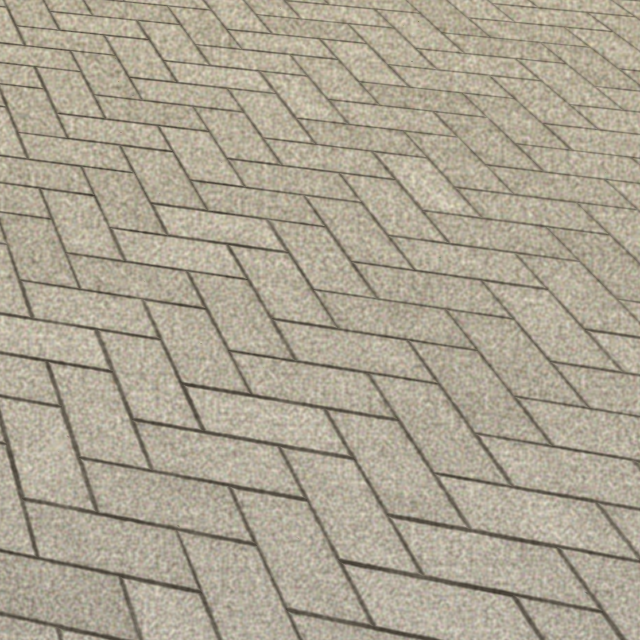
Give the GLSL for this texture, as a Shadertoy shader.

```glsl
#define STONE vec3(0.712, 0.682, 0.615)
#define JOINT vec3(0.29, 0.265, 0.225)
#define JOINT_HALF_WIDTH 0.031
#define JOINT_WOBBLE 0.014
#define EDGE_SHADE 0.07
#define BRICK_TINT 0.035
#define GRAIN_SCALE 165.0
#define GRAIN_AMOUNT 0.19
#define CHROMA_AMOUNT 0.07
#define BLOTCH_AMOUNT 0.06

// Ground plane to canvas: columns are along-row axis, toward-viewer axis, origin
const mat3 GROUND_TO_CANVAS = mat3(
    0.1120, -0.0252, -0.0140,
    0.0219, -0.0970, -0.0491,
    0.1237,  0.2852,  1.0);

vec2 hash22(vec2 p) {
    vec3 q = fract(vec3(p.xyx) * vec3(0.1031, 0.1030, 0.0973));
    q += dot(q, q.yzx + 33.33);
    return fract((q.xx + q.yz) * q.zy);
}

float cornerSlope(vec2 cell, vec2 offset, vec2 corner) {
    return dot(hash22(cell + corner) * 2.0 - 1.0, offset - corner);
}

float gradientNoise(vec2 p) {
    vec2 cell = floor(p), f = p - cell;
    vec2 s = f * f * f * (f * (f * 6.0 - 15.0) + 10.0);
    float low = mix(cornerSlope(cell, f, vec2(0, 0)), cornerSlope(cell, f, vec2(1, 0)), s.x);
    float high = mix(cornerSlope(cell, f, vec2(0, 1)), cornerSlope(cell, f, vec2(1, 1)), s.x);
    return mix(low, high, s.y);
}

// Herringbone of 2:1 bricks: origin in xy, size in zw
vec4 herringbone(vec2 p) {
    vec2 cell = floor(p);
    float phase = mod(cell.x + cell.y, 4.0);
    bool lengthwise = phase < 1.5;
    vec2 axis = lengthwise ? vec2(1, 0) : vec2(0, 1);
    float second = mod(phase, 2.0) > 0.5 ? 1.0 : 0.0;
    return vec4(cell - axis * second, 1.0 + axis);
}

void mainImage(out vec4 fragColor, in vec2 fragCoord) {
    vec2 canvas = fragCoord / iResolution.xy;
    vec3 ray = inverse(GROUND_TO_CANVAS) * vec3(canvas, 1.0);
    vec2 ground = ray.xy / ray.z;
    vec2 blur = fwidth(ground) * 0.8 + 0.012;

    vec4 brick = herringbone(ground);
    vec2 local = ground - brick.xy;
    vec2 seed = hash22(brick.xy + 71.0);

    // Distance to the joints on each axis, with worn edges
    vec2 edge = min(local, brick.zw - local);
    vec2 wobble = vec2(gradientNoise(ground * 7.0), gradientNoise(ground * 7.0 + 40.0));
    vec2 halfWidth = JOINT_HALF_WIDTH * mix(vec2(0.65), vec2(1.35), seed) + JOINT_WOBBLE * wobble;
    vec2 gap = 1.0 - smoothstep(halfWidth - blur, halfWidth + blur, edge);

    // Joints across the view are deeper; sand fills those far to the right
    float filled = smoothstep(0.9, 1.75, canvas.x + canvas.y);
    float depth = (0.9 + 0.45 * gradientNoise(ground * 1.3 + 9.0)) * mix(1.0, 0.6, filled);
    float joint = clamp(max(gap.x * 0.8, gap.y) * depth, 0.0, 1.0);

    // Stone: tint per brick, broad stains, shaded rim
    float tone = (seed.x + seed.y - 1.0) * BRICK_TINT;
    tone += BLOTCH_AMOUNT * gradientNoise(ground * 1.7 + 23.0);
    tone -= EDGE_SHADE * exp(-min(edge.x, edge.y) * 16.0);
    vec3 color = STONE + tone;
    color += mix(vec3(-0.012, -0.01, 0.0), vec3(0.016, 0.01, -0.008), canvas.y);

    // Speckle and faint colour in the aggregate
    vec2 grainPos = canvas * GRAIN_SCALE;
    float grain = gradientNoise(grainPos) + 0.65 * gradientNoise(grainPos * 0.53 + 31.0);
    vec3 chroma = vec3(gradientNoise(grainPos * 0.7 + 57.0),
                       gradientNoise(grainPos * 0.7 + 83.0),
                       gradientNoise(grainPos * 0.7 + 111.0));
    color += GRAIN_AMOUNT * grain + CHROMA_AMOUNT * chroma;

    // Scattered dark pits
    float pit = smoothstep(0.55, 0.7, gradientNoise(ground * 9.0 + 137.0));
    color -= 0.15 * pit;

    color = mix(color, JOINT + 0.08 * grain, joint);
    fragColor = vec4(clamp(color, 0.0, 1.0), 1.0);
}
```
